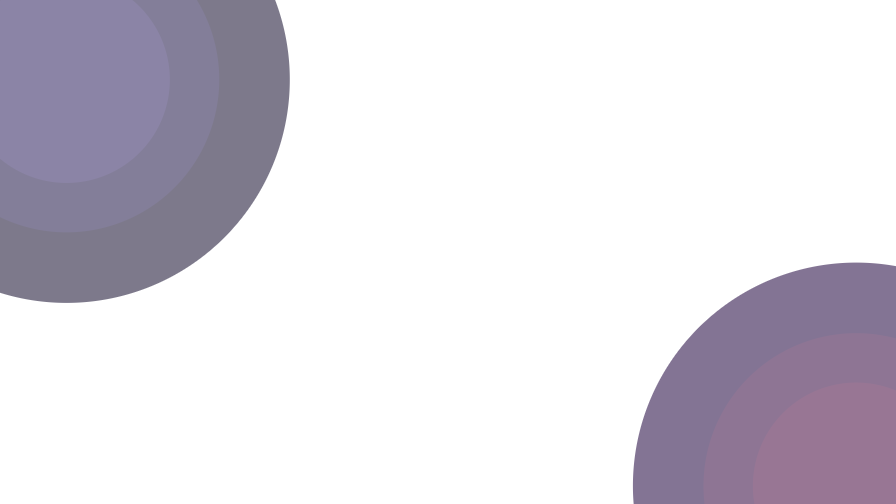
This background is drawn by a Shadertoy shader. Its source:

```glsl
#define OUTER_RADIUS 0.443
#define MIDDLE_RADIUS 0.303
#define INNER_RADIUS 0.205
#define LEFT_CENTER vec2(0.132, 0.842)
#define RIGHT_INSET vec2(0.079, 0.036)
#define PAPER vec3(1.0)

// Smooth coverage of a disc, given the distance from its centre
float disc(float dist, float radius, float pixel) {
    return clamp(0.5 + (radius - dist) / pixel, 0.0, 1.0);
}

// Three nested flat discs, painted from the largest to the smallest
vec3 paintRings(vec3 base, float dist, float pixel, vec3 outer, vec3 middle, vec3 inner) {
    base = mix(base, outer, disc(dist, OUTER_RADIUS, pixel));
    base = mix(base, middle, disc(dist, MIDDLE_RADIUS, pixel));
    return mix(base, inner, disc(dist, INNER_RADIUS, pixel));
}

void mainImage(out vec4 fragColor, in vec2 fragCoord) {
    // Canvas height is one unit
    float pixel = 1.0 / iResolution.y;
    vec2 point = fragCoord * pixel;
    vec2 rightCenter = vec2(iResolution.x * pixel - RIGHT_INSET.x, RIGHT_INSET.y);

    // Slate rings at the upper left
    vec3 color = paintRings(PAPER, distance(point, LEFT_CENTER), pixel,
        vec3(0.490, 0.475, 0.547), vec3(0.514, 0.494, 0.600), vec3(0.545, 0.518, 0.651));

    // Plum rings at the lower right
    color = paintRings(color, distance(point, rightCenter), pixel,
        vec3(0.514, 0.455, 0.580), vec3(0.557, 0.459, 0.582), vec3(0.596, 0.463, 0.580));

    fragColor = vec4(color, 1.0);
}
```
